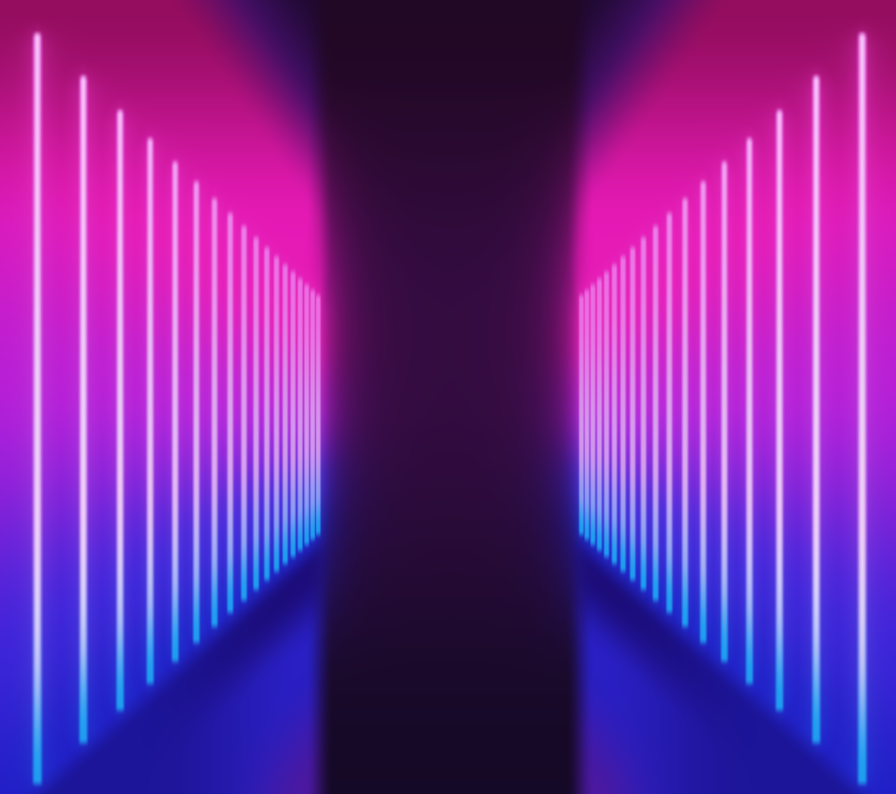
Write a WebGL 1 fragment shader that draws this background.

```glsl
precision highp float;

uniform vec2 u_resolution;

const float CENTER_X = 0.502;
const float HORIZON = 0.474;
const float WALL_END = 0.1455;
const float TUBE_COUNT = 18.0;

// Heights of the tube tips at a distance from the central axis.
float topEdge(float d) { return HORIZON + 1.049 * d; }
float bottomEdge(float d) { return HORIZON - 1.002 * d; }

// Evenly spaced tubes seen in perspective.
float tubeDistance(float index) { return 1.0 / (2.1725 + 0.2726 * index); }

// Soft band between two heights.
float band(float y, float low, float high, float blur) {
  return smoothstep(-blur, blur, y - low) * smoothstep(-blur, blur, high - y);
}

vec3 wallGradient(float t) {
  vec3 c = mix(vec3(0.13, 0.12, 0.78), vec3(0.24, 0.14, 0.85), smoothstep(0.0, 0.24, t));
  c = mix(c, vec3(0.70, 0.12, 0.85), smoothstep(0.18, 0.54, t));
  return mix(c, vec3(0.90, 0.10, 0.71), smoothstep(0.45, 0.86, t));
}

vec3 tubeGradient(float t) {
  vec3 c = mix(vec3(0.12, 0.65, 0.95), vec3(0.52, 0.65, 0.96), smoothstep(0.02, 0.17, t));
  c = mix(c, vec3(0.84, 0.62, 0.93), smoothstep(0.10, 0.38, t));
  return mix(c, vec3(0.92, 0.45, 0.90), smoothstep(0.40, 0.95, t));
}

vec3 corridorColor(float y) {
  vec3 c = mix(vec3(0.08, 0.035, 0.15), vec3(0.20, 0.045, 0.25), smoothstep(0.0, 0.55, y));
  return mix(c, vec3(0.13, 0.03, 0.14), smoothstep(0.6, 1.0, y));
}

// Upper wall fading through crimson and indigo into the dark.
vec3 shadeUpperWall(vec3 wall, float d, float y) {
  float fade = max(y - topEdge(d), 0.0) + 0.6 * (0.2 - d);
  wall = mix(wall, vec3(0.58, 0.05, 0.37), smoothstep(0.70, 1.0, y));
  wall = mix(wall, vec3(0.27, 0.06, 0.42), smoothstep(0.12, 0.30, fade));
  return mix(wall, vec3(0.12, 0.035, 0.19), smoothstep(0.22, 0.41, fade));
}

// Dark strip below the tubes, then their blurred reflection.
vec3 floorColor(float d, float y) {
  float depth = bottomEdge(d) - y;
  float nearEnd = smoothstep(0.36, 0.17, d);
  vec3 c = mix(vec3(0.11, 0.08, 0.60), vec3(0.11, 0.05, 0.48), nearEnd);
  float reflection = smoothstep(0.04, 0.13, depth) * nearEnd;
  c = mix(c, vec3(0.16, 0.12, 0.76), reflection);
  float violet = smoothstep(0.15, 0.32, depth) * smoothstep(0.26, 0.16, d);
  return mix(c, vec3(0.32, 0.09, 0.60), violet * 0.85);
}

// Returns tube body, hot core and halo strengths.
vec3 tubeLight(float d, float y) {
  vec3 light = vec3(0.0);
  for (float i = 0.0; i < TUBE_COUNT; i++) {
    float position = tubeDistance(i);
    float width = 0.0025 + 0.011 * position;
    float offset = abs(d - position);
    float low = bottomEdge(position);
    float high = topEdge(position);
    float tube = band(y, low, high, 0.006);
    float glow = band(y, low, high, 0.025);
    float body = smoothstep(width, 0.25 * width, offset) * tube;
    float core = smoothstep(0.65 * width, 0.0, offset) * tube;
    float strength = smoothstep(0.15, 0.42, position);
    light.x = max(light.x, body);
    light.y = max(light.y, core * strength);
    light.z = max(light.z, exp(-offset / (1.5 * width)) * glow);
  }
  return light;
}

void main() {
  vec2 uv = gl_FragCoord.xy / u_resolution;
  float d = abs(uv.x - CENTER_X);
  float y = uv.y;
  float low = bottomEdge(d);
  float high = topEdge(d);
  float t = clamp((y - low) / (high - low), 0.0, 1.0);

  // Wall and floor
  vec3 wall = shadeUpperWall(wallGradient(t), d, y);
  wall = mix(wall, floorColor(d, y), smoothstep(-0.01, 0.035, low - y));

  // Dark corridor with light spilling from the wall ends
  float endLow = bottomEdge(WALL_END);
  float endHigh = topEdge(WALL_END);
  float endT = clamp((y - endLow) / (endHigh - endLow), 0.0, 1.0);
  float spill = exp(-max(WALL_END - d, 0.0) / 0.025);
  spill *= smoothstep(0.12, 0.42, y) * smoothstep(0.92, 0.57, y);
  vec3 corridor = mix(corridorColor(y), wallGradient(endT), spill * 0.85);

  // The wall end is crisp beside the tubes and blurred elsewhere
  float blur = mix(0.016, 0.002, band(y, endLow, endHigh, 0.04));
  vec3 color = mix(corridor, wall, smoothstep(-blur, blur, d - WALL_END));

  // Neon tubes
  vec3 light = tubeLight(d, y);
  vec3 tube = tubeGradient(t);
  color = mix(color, mix(wallGradient(t), tube, 0.4), light.z * 0.55);
  color = mix(color, tube, light.x * 0.92);
  color = mix(color, mix(tube, vec3(0.98, 0.92, 1.0), 0.65), light.y * smoothstep(0.0, 0.25, t));

  gl_FragColor = vec4(color, 1.0);
}
```
